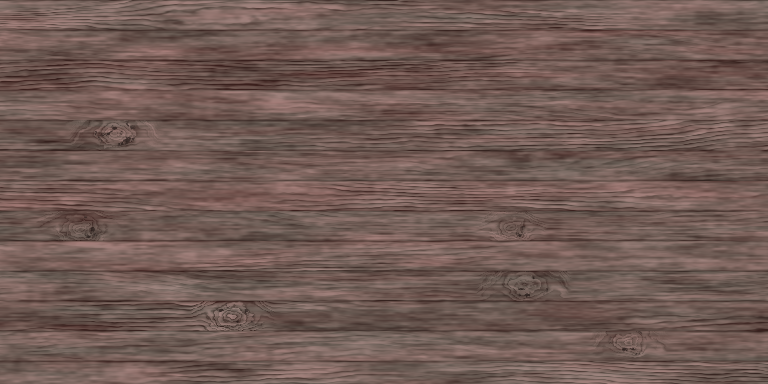
Reproduce this texture procedurally as a Shadertoy shader.

```glsl
const float PLANKS = 12.75;        // planks down the canvas, the last one cut off
const float RINGS = 7.0;           // grain lines across one plank
const float RING_BEND = 6.0;       // how far grain lines wander
const float RING_DEPTH = 0.75;
const float SEAM_WIDTH = 0.045;    // in plank heights
const float SEAM_DEPTH = 0.75;
const float KNOT_CHANCE = 0.36;    // per unit length of plank
const float KNOT_STRETCH = 1.5;
const vec3 DARK_WOOD = vec3(0.32, 0.235, 0.215);
const vec3 MID_WOOD = vec3(0.435, 0.352, 0.325);
const vec3 LIGHT_WOOD = vec3(0.57, 0.457, 0.435);
const vec3 RED_SHIFT = vec3(0.06, -0.035, -0.025);
const vec3 CRACK = vec3(0.14, 0.10, 0.09);

float hash(vec2 p) {
    vec3 q = fract(p.xyx * 0.1031);
    q += dot(q, q.yzx + 33.33);
    return fract((q.x + q.y) * q.z);
}

float noise(vec2 p) {
    vec2 i = floor(p), f = fract(p);
    f = f * f * (3.0 - 2.0 * f);
    return mix(mix(hash(i), hash(i + vec2(1, 0)), f.x),
               mix(hash(i + vec2(0, 1)), hash(i + vec2(1, 1)), f.x), f.y);
}

float fbm(vec2 p) {
    float sum = 0.0, weight = 0.5;
    for (int i = 0; i < 4; i++) {
        sum += weight * noise(p);
        p = p * 2.03 + 19.7;
        weight *= 0.55;
    }
    return sum / 1.01;
}

// Offset from the knot in this cell, in plank heights; z is its size, 0 if none
vec3 knotAt(float x, float v, float row) {
    vec2 cell = vec2(floor(x) + 31.0, row * 3.0 + 7.0);
    float present = step(hash(cell), KNOT_CHANCE);
    float centreX = 0.2 + 0.6 * hash(cell + 51.3);
    float centreV = 0.35 + 0.3 * hash(cell + 87.1);
    vec2 offset = vec2((fract(x) - centreX) * PLANKS / KNOT_STRETCH, v - centreV);
    return vec3(offset, present * mix(0.35, 0.6, hash(cell + 23.9)));
}

void mainImage(out vec4 fragColor, in vec2 fragCoord) {
    vec2 p = fragCoord / iResolution.y;
    float pixel = PLANKS / iResolution.y;
    float down = (1.0 - p.y) * PLANKS;
    float row = floor(down), v = fract(down);
    vec2 seed = vec2(row * 17.3, row * 41.7);

    // Knot mask, with a ragged outline
    vec3 knot = knotAt(p.x, v, row);
    float present = step(0.01, knot.z);
    float radius = length(knot.xy) + 0.3 * (fbm(knot.xy * 4.0 + seed) - 0.5);
    float reach = radius / max(knot.z, 0.01);
    float around = present * (1.0 - smoothstep(0.7, 2.2, reach));
    float inside = present * (1.0 - smoothstep(0.75, 1.15, reach));

    // Grain lines wander along the plank and wrap round the knots
    float bend = noise(vec2(p.x * 1.8, v * 0.8) + seed) - 0.5;
    float wobble = fbm(vec2(p.x * 10.0, v * 2.5) + seed) - 0.5;
    float ring = v * RINGS + RING_BEND * bend + 1.3 * wobble;
    ring = mix(ring, radius * RINGS * 1.3, around);
    float lines = 0.5 + 0.5 * cos(6.2832 * ring + 0.8 * cos(6.2832 * ring));
    float fade = 1.0 - smoothstep(0.4, 0.9, RINGS * pixel);
    float boldness = mix(0.4, 1.0, 1.0 - mod(row, 2.0));
    boldness *= smoothstep(0.25, 0.7, noise(vec2(p.x * 2.2, v * 1.5) + seed + 9.0));
    boldness *= 0.6 + 0.8 * noise(vec2(p.x * 16.0, ring) + seed + 14.0);
    boldness = max(boldness, 0.6 * around) * fade;

    // Fibres, flecks, streaks and weathered patches
    float fibre = noise(vec2(p.x * 18.0, down * 17.0) + seed);
    float fleck = noise(vec2(p.x * 55.0, down * 13.0) + seed + 33.0);
    float streak = fbm(vec2(p.x * 7.0, ring * 0.8) + seed + 3.0);
    float patches = fbm(vec2(p.x * 4.0, v * 1.3) + seed + 60.0);
    float tone = 0.54 + 0.5 * (fibre - 0.5) + 0.32 * (fleck - 0.5)
               + 0.95 * (streak - 0.5) + 0.85 * (patches - 0.5)
               + 0.36 * (hash(seed + 5.0) - 0.5);
    tone -= RING_DEPTH * boldness * (lines * lines - 0.375);
    tone += inside * 0.4 * (hash(seed + floor(p.x)) - 0.4);

    // Seams, broken up along their length
    float edge = min(v, 1.0 - v);
    float seam = 1.0 - smoothstep(0.0, SEAM_WIDTH + 0.5 * pixel, edge);
    float seamWear = 0.25 + 0.75 * fbm(vec2(p.x * 7.0, floor(down + 0.5) * 7.0));
    tone -= SEAM_DEPTH * seam * seamWear;

    // Colour ramp, drifting between red and grey
    tone = clamp(tone, -0.45, 1.2);
    vec3 colour = tone < 0.5 ? mix(DARK_WOOD, MID_WOOD, tone * 2.0)
                             : mix(MID_WOOD, LIGHT_WOOD, tone * 2.0 - 1.0);
    float redness = fbm(vec2(p.x * 4.0, v * 3.5) + seed + 120.0) - 0.5;
    redness += 0.3 * (hash(seed + 77.0) - 0.5);
    colour += RED_SHIFT * redness;

    // Dark splits, thin and ragged, in the knots
    float split = smoothstep(0.6, 0.72, fbm(knot.xy * vec2(7.0, 5.0) + seed + 30.0));
    colour = mix(colour, CRACK, 0.75 * split * inside);

    fragColor = vec4(colour, 1.0);
}
```
